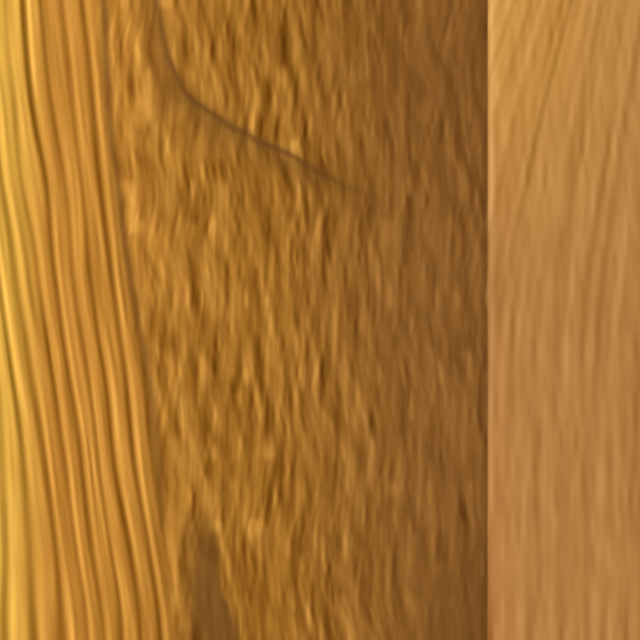
Write a three.js fragment shader that draws this texture.

```glsl
varying vec2 vUv;

const vec3 GOLD = vec3(0.86, 0.65, 0.26);
const vec3 HONEY = vec3(0.74, 0.50, 0.19);
const vec3 AMBER = vec3(0.63, 0.42, 0.15);
const vec3 UMBER = vec3(0.53, 0.345, 0.15);
const vec3 BARK = vec3(0.41, 0.26, 0.11);
const vec3 TAN = vec3(0.70, 0.49, 0.26);
const vec3 STRAW = vec3(0.80, 0.58, 0.28);
const vec3 ROSE = vec3(0.73, 0.48, 0.26);
const float SEAM = 0.762;

float hash(vec2 p) {
  return fract(sin(dot(p, vec2(127.1, 311.7))) * 43758.5453);
}

float noise(vec2 p) {
  vec2 i = floor(p);
  vec2 f = fract(p);
  vec2 u = f * f * (3.0 - 2.0 * f);
  float low = mix(hash(i), hash(i + vec2(1.0, 0.0)), u.x);
  float high = mix(hash(i + vec2(0.0, 1.0)), hash(i + vec2(1.0, 1.0)), u.x);
  return mix(low, high, u.y);
}

float fbm(vec2 p) {
  float sum = 0.0;
  float weight = 0.5;
  for (int i = 0; i < 4; i++) {
    sum += weight * noise(p);
    p = p * 2.03 + vec2(17.3, 9.1);
    weight *= 0.5;
  }
  return sum / 0.9375;
}

// Side-lit relief: positive on slopes facing the light
float relief(vec2 p) {
  return noise(p) - noise(p + vec2(0.7, 0.15));
}

// Soft line at signed distance d
float line(float d, float width) {
  return exp(-d * d / (width * width));
}

// Long wavy growth rings; s runs across them
float rings(float s, float y) {
  float phase = s * 31.0 + 1.1 * noise(vec2(s * 8.0, y * 2.5)) + 0.3 * noise(vec2(s * 25.0, y * 7.0));
  float depth = 0.35 + 0.65 * noise(vec2(floor(phase) * 3.7, y * 2.5));
  float crease = line(fract(phase) - 0.5, 0.17) * depth;
  float lip = line(fract(phase) - 0.83, 0.13) * depth;
  float fine = relief(vec2(phase * 2.6, y * 5.0));
  float fibre = relief(vec2(phase * 5.0, y * 11.0));
  return 0.04 + 0.13 * lip - 0.26 * crease + 0.14 * fine + 0.09 * fibre;
}

// Short upright flecks with dark gaps
float flecks(vec2 p) {
  vec2 q = p + vec2(0.014 * noise(p * vec2(10.0, 13.0)), 0.0);
  float coarse = relief(q * vec2(62.0, 14.0));
  float fine = relief(q * vec2(115.0, 26.0) + 31.0);
  float fibre = relief(q * vec2(170.0, 45.0) + 53.0);
  float glint = smoothstep(0.76, 0.98, noise(q * vec2(62.0, 17.0) + 70.0));
  float pit = smoothstep(0.74, 0.98, noise(q * vec2(70.0, 15.0) + 11.0));
  return 0.17 * coarse + 0.15 * fine + 0.08 * fibre + 0.11 * glint - 0.10 * pit;
}

// Dark arched vein that drops steeply, then runs out to the right
float vein(vec2 p) {
  float drop = exp(-(p.x - 0.24) / 0.025);
  float curve = 0.98 - 0.5 * p.x + 0.16 * drop + 0.018 * (fbm(p * 16.0) - 0.5);
  float slope = 0.5 + 6.4 * drop;
  float d = (p.y - curve) / sqrt(1.0 + slope * slope);
  float span = smoothstep(0.20, 0.26, p.x) * (1.0 - smoothstep(0.45, 0.64, p.x));
  return span * (0.55 * line(d, 0.006) + 0.4 * line(d + 0.012, 0.02));
}

// Tapered dark stain rising from the lower edge
float stain(vec2 p) {
  float ragged = 0.03 * (fbm(p * vec2(30.0, 12.0)) - 0.5);
  float left = smoothstep(0.265, 0.315, p.x + ragged);
  float right = 1.0 - smoothstep(-0.006, 0.006, p.x + ragged - 0.372 + 0.22 * p.y);
  return left * right * (1.0 - smoothstep(0.13, 0.22, p.y + ragged));
}

vec3 darkPlank(vec2 p) {
  float s = p.x - 0.115 * smoothstep(1.1, -0.1, p.y) + 0.018 * (noise(p * vec2(4.0, 5.0)) - 0.5);
  float ringZone = 1.0 - smoothstep(0.13, 0.18, s);
  float calm = smoothstep(0.45, 0.66, p.x);

  vec3 color = mix(GOLD, HONEY, smoothstep(0.0, 0.09, p.x));
  color = mix(color, AMBER, smoothstep(0.14, 0.36, p.x));
  color = mix(color, UMBER, smoothstep(0.40, 0.70, p.x + 0.12 * (fbm(p * 4.0) - 0.5)));

  float grain = mix(flecks(p) * mix(1.0, 0.5, calm), rings(s, p.y), ringZone);
  grain += 0.07 * (fbm(p * vec2(95.0, 11.0)) - 0.5);
  grain += 0.08 * (fbm(p * vec2(7.0, 4.0)) - 0.5);
  color += grain * vec3(1.05, 0.88, 0.55);

  float edgeLine = line(s - 0.158, 0.007) * smoothstep(0.1, 0.3, p.y);
  color = mix(color, BARK, 0.5 * edgeLine);
  color = mix(color, BARK, 0.85 * vein(p));
  color = mix(color, BARK, 0.65 * stain(p));
  return mix(color, BARK, 0.45 * line(length(p - vec2(SEAM, 0.0)), 0.12));
}

vec3 lightPlank(vec2 p) {
  float across = (p.x - SEAM) / (1.0 - SEAM);
  float s = p.x - 0.16 * p.y * p.y * p.y * (1.0 - 0.5 * across);
  s += 0.012 * (noise(p * vec2(5.0, 4.0)) - 0.5);

  vec3 color = mix(TAN, STRAW, smoothstep(0.45, 1.0, p.y) * (1.0 - 0.75 * across));
  color = mix(color, ROSE, 0.5 * (1.0 - smoothstep(0.0, 0.35, across)) * (1.0 - p.y));
  float grain = 0.10 * (fbm(vec2(s * 42.0, p.y * 1.6)) - 0.5);
  grain += 0.07 * relief(vec2(s * 80.0, p.y * 4.0)) + 0.05 * relief(p * vec2(120.0, 22.0));
  grain += 0.07 * (fbm(p * vec2(80.0, 16.0)) - 0.5);
  grain -= 0.06 * line(s - 0.772, 0.008) * smoothstep(0.3, 0.8, p.y);
  color += grain * vec3(1.0, 0.95, 0.8);

  float rim = line(p.x - SEAM - 0.006, 0.005) * smoothstep(0.05, 0.5, p.y);
  return color + 0.07 * rim;
}

void main() {
  float side = smoothstep(SEAM - 0.002, SEAM + 0.002, vUv.x);
  vec3 color = mix(darkPlank(vUv), lightPlank(vUv), side);
  color *= 1.0 - 0.12 * line(vUv.x - SEAM + 0.004, 0.005);
  gl_FragColor = vec4(color, 1.0);
}
```
